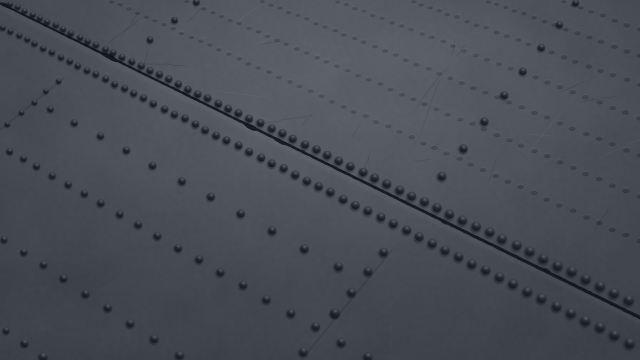
Write a Shadertoy shader that draws this texture.

```glsl
// Dark riveted metal panels crossed by a diagonal seam, with flush rivets and scratches.

// Scene space is 16 units wide and 9 units high.
const vec2 SCENE = vec2(16.0, 9.0);

vec3 steel(float tone) { return vec3(tone - 0.025, tone - 0.005, tone + 0.025); }

vec2 hash2(vec2 p) {
    vec3 q = fract(p.xyx * vec3(0.1031, 0.1030, 0.0973));
    q += dot(q, q.yzx + 33.33);
    return fract((q.xx + q.yz) * q.zy);
}

float cornerGradient(vec2 cell, vec2 f, vec2 corner) {
    return dot(hash2(cell + corner + 57.0) * 2.0 - 1.0, f - corner);
}

float gradientNoise(vec2 p) {
    vec2 i = floor(p), f = fract(p);
    vec2 w = f * f * f * (f * (f * 6.0 - 15.0) + 10.0);
    vec2 e = vec2(0.0, 1.0);
    return mix(mix(cornerGradient(i, f, e.xx), cornerGradient(i, f, e.yx), w.x),
               mix(cornerGradient(i, f, e.xy), cornerGradient(i, f, e.yy), w.x), w.y);
}

float fbm(vec2 p) {
    float sum = 0.0, amp = 0.5;
    for (int i = 0; i < 4; i++) {
        sum += amp * gradientNoise(p);
        p = p * 2.03 + 11.7;
        amp *= 0.5;
    }
    return sum;
}

float segmentDistance(vec2 p, vec2 a, vec2 b) {
    vec2 ab = b - a;
    return length(p - a - ab * clamp(dot(p - a, ab) / dot(ab, ab), 0.0, 1.0));
}

float stroke(float d, float halfWidth, float px) {
    return clamp(0.5 + (halfWidth - d) / px, 0.0, 1.0);
}

// Offset to the nearest rivet of a row and its place along it; growth < 1 widens the gaps toward b.
vec3 nearestRivet(vec2 p, vec2 a, vec2 b, float gaps, float growth) {
    vec2 ab = b - a;
    float t = clamp(dot(p - a, ab) / dot(ab, ab), 0.0, 1.0);
    float k = 1.0 - growth;
    float u = (sqrt(growth * growth + 4.0 * k * t) - growth) / (2.0 * k);
    u = round(u * gaps) / gaps;
    vec2 center = a + ab * u * (growth + k * u);
    center += (hash2(center * 31.0) - 0.5) * 0.035;
    return vec3(p - center, u);
}

// Raised rivets: contact shadow, shaded dome and soft glint.
void domeRow(inout float tone, vec2 p, vec2 a, vec2 b, float gaps, float growth, vec2 radii, float px) {
    vec3 rivet = nearestRivet(p, a, b, gaps, growth);
    float r = mix(radii.x, radii.y, rivet.z);
    vec2 n = rivet.xy / r;
    tone *= 1.0 - 0.38 * (1.0 - smoothstep(0.6, 1.6, length(n + vec2(0.15, 0.35))));
    float dome = mix(0.12, 0.25, smoothstep(-0.8, 0.9, n.y * 0.9 + n.x * 0.25));
    vec2 g = n - vec2(0.05, 0.4);
    dome += 0.13 * exp(-7.0 * dot(g, g));
    tone = mix(tone, dome, stroke(length(rivet.xy), r, px));
}

// Flush rivets: flat, faint ovals with a pale upper rim.
void flushRow(inout float tone, vec2 p, vec2 a, vec2 b, float gaps, float px) {
    vec3 rivet = nearestRivet(p, a, b, gaps, 0.75);
    vec2 o = rivet.xy * vec2(1.0, 1.5);
    float r = mix(0.06, 0.085, rivet.z);
    tone += 0.02 * stroke(length(o - vec2(0.0, 0.045)), r, px * 1.5);
    tone -= 0.075 * stroke(length(o), r, px * 1.5);
}

// Fine curved scratches scattered over the upper panel.
float scratches(vec2 p, float px) {
    float sum = 0.0;
    for (int i = 0; i < 44; i++) {
        vec2 h = hash2(vec2(float(i), 3.0)), s = hash2(vec2(float(i), 19.0));
        vec2 q = p - vec2(3.0 + 13.0 * h.x, 3.0 + 6.0 * h.y);
        float angle = mix(-0.5, 1.5, s.x);
        q = mat2(cos(angle), -sin(angle), sin(angle), cos(angle)) * q;
        q.y += 0.12 * (s.y - 0.5) * q.x * q.x + 0.03 * gradientNoise(q.xx * 3.0 + h * 40.0);
        float len = 0.2 + 0.9 * s.y * s.y;
        float fade = 1.0 - smoothstep(0.4 * len, len, abs(q.x));
        sum += (h.x * 7.0 - floor(h.x * 7.0) < 0.6 ? -0.045 : 0.03) * fade * stroke(abs(q.y), 0.009, px);
    }
    return sum;
}

void mainImage(out vec4 fragColor, in vec2 fragCoord) {
    float px = SCENE.y / iResolution.y;
    vec2 p = fragCoord * px;

    // Sheen, mottling and grain of the metal
    vec2 q = (p - vec2(8.5, 7.0)) / vec2(8.5, 5.0);
    float tone = 0.25 + 0.13 * exp(-dot(q, q));
    tone += 0.035 * fbm(p * 0.7) + 0.022 * fbm(p * 7.0);

    // Main seam, with chipped edges and a pale lower lip
    float seam = p.y - mix(8.92, 1.06, p.x / SCENE.x);
    float above = smoothstep(0.0, 0.3, seam);
    tone += above * scratches(p, px);
    tone += 0.025 * exp(-pow((seam + 0.1) * 12.0, 2.0));
    float chip = 0.05 * smoothstep(0.2, 0.5, gradientNoise(p * 2.3));
    float seamWidth = mix(0.025, 0.042, p.x / SCENE.x) + chip + 0.012 * gradientNoise(p * 9.0);
    tone = mix(tone, 0.09, 0.92 * stroke(abs(seam) * 0.9, seamWidth, px));

    // Faint joints between the lower panels
    tone -= 0.035 * stroke(segmentDistance(p, vec2(1.6, 7.05), vec2(0.0, 5.75)), 0.02, px);
    tone -= 0.035 * stroke(segmentDistance(p, vec2(9.8, 2.75), vec2(7.7, 0.2)), 0.02, px);

    // Flush rows, shorter toward the upper right
    for (int i = 0; i < 7; i++) {
        float k = float(i);
        vec2 end = vec2(16.0, 2.96 + 1.17 * k - 0.048 * k * k);
        flushRow(tone, p, vec2(2.81 + 1.88 * k, 8.97), end, floor(48.0 - 6.7 * k), px);
    }

    // Dense rows on both sides of the seam
    vec2 dense = vec2(0.07, 0.122), sparse = vec2(0.08, 0.105);
    domeRow(tone, p, vec2(0.27, 8.90), vec2(15.73, 1.52), 57.0, 0.65, dense, px);
    domeRow(tone, p, vec2(0.08, 8.31), vec2(15.75, 0.44), 55.0, 0.68, dense, px);

    // Sparse rows and cross rows
    domeRow(tone, p, vec2(1.27, 6.27), vec2(8.46, 2.35), 10.0, 0.82, sparse, px);
    domeRow(tone, p, vec2(0.25, 5.23), vec2(9.19, 0.08), 18.0, 0.65, sparse, px);
    domeRow(tone, p, vec2(0.12, 3.02), vec2(4.48, 0.12), 8.0, 0.85, sparse, px);
    domeRow(tone, p, vec2(0.17, 0.75), vec2(1.08, 0.08), 2.0, 0.95, sparse, px);
    domeRow(tone, p, vec2(9.58, 2.69), vec2(8.38, 1.17), 3.0, 0.9, sparse.yy, px);
    domeRow(tone, p, vec2(8.38, 1.17), vec2(7.58, 0.19), 1.0, 0.9, sparse.yy, px);
    domeRow(tone, p, vec2(1.46, 6.98), vec2(0.19, 5.88), 4.0, 0.9, vec2(0.065), px);
    domeRow(tone, p, vec2(14.40, 8.92), vec2(11.04, 4.60), 7.0, 0.85, sparse, px);
    domeRow(tone, p, vec2(4.92, 8.94), vec2(3.77, 8.02), 2.0, 0.9, sparse.xx, px);

    fragColor = vec4(clamp(steel(tone), 0.0, 1.0), 1.0);
}
```
